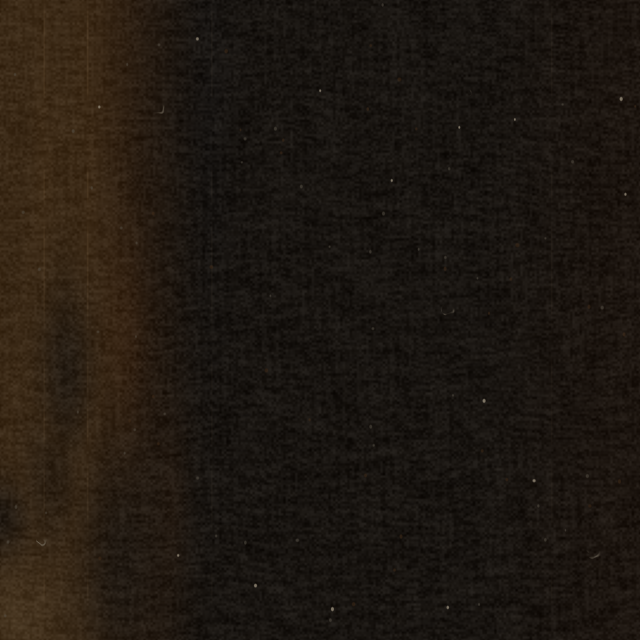
A WebGL 1 fragment shader for this texture:

```glsl
precision highp float;
// Dark woven cloth with a worn amber band down its left side.
// Soft gradients and shadow pools set the tone; stretched noise makes
// the threads, and hashed grids scatter pale dust, rust flecks and fibres.
uniform vec2 u_resolution;

const vec3 CLOTH = vec3(0.094, 0.079, 0.064);
const vec3 AMBER = vec3(0.232, 0.163, 0.088);
const vec3 RUST = vec3(0.188, 0.124, 0.068);
const vec3 OCHRE = vec3(0.285, 0.215, 0.130);
const vec3 SHADE = vec3(0.112, 0.091, 0.070);
const vec3 DUST = vec3(0.56, 0.52, 0.45);
const vec3 WARM_EDGE = vec3(0.016, 0.003, -0.004);
const vec4 SCRATCH_X = vec4(0.069, 0.137, 0.331, 0.862);
const vec4 SCRATCH_GAIN = vec4(0.040, 0.046, 0.030, 0.028);
const float WEAVE_GAIN = 0.046;
const float GRAIN_GAIN = 0.066;
const float DUST_CELLS = 9.0;
const float FLECK_CELLS = 22.0;
const float FIBRE_CELLS = 9.0;

float hash(vec2 p) {
  return fract(sin(dot(p, vec2(127.1, 311.7))) * 43758.5453);
}

float noise(vec2 p) {
  vec2 i = floor(p);
  vec2 f = fract(p);
  f = f * f * (3.0 - 2.0 * f);
  return mix(mix(hash(i), hash(i + vec2(1.0, 0.0)), f.x),
             mix(hash(i + vec2(0.0, 1.0)), hash(i + vec2(1.0, 1.0)), f.x), f.y);
}

float fbm(vec2 p) {
  float sum = 0.0;
  float amp = 0.5;
  for (int i = 0; i < 4; i++) {
    sum += amp * noise(p);
    p = p * 2.03 + 17.3;
    amp *= 0.5;
  }
  return sum;
}

// Soft elliptical pool, one at its centre.
float pool(vec2 p, vec2 centre, vec2 radius) {
  vec2 d = (p - centre) / radius;
  return exp(-dot(d, d));
}

// Amber band, its rusty inner side and the shadows that break it up.
vec3 stainedCloth(vec2 p) {
  float wobble = (fbm(p * vec2(5.0, 4.0)) - 0.47) * 0.025;
  float x = p.x + wobble;
  float streak = fbm(vec2(p.x * 30.0, p.y * 2.5)) - 0.47;
  float band = 1.0 - smoothstep(0.15, 0.335, x);
  vec3 stain = mix(AMBER, RUST, smoothstep(0.11, 0.25, x));
  stain = mix(stain, OCHRE, 0.85 * pool(p, vec2(0.01, 0.02), vec2(0.09, 0.10)));
  stain *= 1.0 + 0.16 * streak;

  vec3 col = mix(CLOTH, stain, band);
  float shadow = 0.70 * pool(p, vec2(0.105, 0.42), vec2(0.042, 0.13));
  shadow = max(shadow, 0.80 * pool(p, vec2(0.0, 0.19), vec2(0.045, 0.06)));
  shadow = max(shadow, 0.95 * pool(p, vec2(0.205, 0.12), vec2(0.075, 0.20)));
  shadow = max(shadow, 0.45 * pool(p, vec2(0.08, 0.25), vec2(0.045, 0.11)));
  col = mix(col, SHADE, shadow * band);
  col += vec3(0.022, 0.011, 0.003) * pool(p, vec2(0.272, 0.23), vec2(0.022, 0.14));
  col += vec3(0.018, 0.005, -0.002) * pool(p, vec2(0.20, 0.47), vec2(0.035, 0.15));

  // Cool seam beside the band, and a faint warm right side
  col += vec3(-0.003, 0.000, 0.005) * pool(p, vec2(0.325, 0.82), vec2(0.035, 0.30));
  col += WARM_EDGE * smoothstep(0.72, 1.0, p.x + wobble);
  return col;
}

// Wavering cross threads with fainter upright ones.
float weave(vec2 p) {
  float bend = noise(p * vec2(9.0, 7.0)) * 0.022;
  float across = noise(vec2(p.x * 42.0, (p.y + bend) * 190.0)) - 0.5;
  float upright = noise(vec2(p.x * 180.0, p.y * 26.0)) - 0.5;
  return across + 0.5 * upright;
}

// One random point in some cells, softened by a pixel.
float spots(vec2 p, float cells, float share, float radius, float seed, float px) {
  vec2 id = floor(p * cells);
  vec2 home = 0.15 + 0.7 * vec2(hash(id + seed), hash(id + seed + 41.0));
  vec2 d = (p * cells - id - home) / cells;
  d.x *= 1.0 + 0.5 * hash(id + seed + 9.0);
  float r = radius * mix(0.55, 1.0, hash(id + seed + 5.0));
  float shown = step(1.0 - share, hash(id + seed + 73.0));
  return shown * (1.0 - smoothstep(r - px, r + px, length(d)));
}

// Small curled fibres with frayed, lopsided outlines.
float fibres(vec2 p, float px) {
  vec2 id = floor(p * FIBRE_CELLS);
  vec2 home = 0.2 + 0.6 * vec2(hash(id + 3.7), hash(id + 8.1));
  vec2 d = (p * FIBRE_CELLS - id - home) / FIBRE_CELLS;
  d += 0.006 * (vec2(noise(p * 120.0), noise(p * 120.0 + 31.0)) - 0.5);
  float ring = abs(length(d) - mix(0.005, 0.010, hash(id + 6.3)));
  float lower = 1.0 - smoothstep(-0.003, 0.005, d.y);
  float shown = step(0.86, hash(id + 21.9));
  return shown * lower * (1.0 - smoothstep(0.0, 0.001 + px, ring));
}

void main() {
  vec2 p = gl_FragCoord.xy / u_resolution;
  float px = 1.0 / min(u_resolution.x, u_resolution.y);
  vec3 col = stainedCloth(p);

  // Cloth texture
  col += WEAVE_GAIN * weave(p) * vec3(1.0, 0.96, 0.88);
  col += GRAIN_GAIN * (noise(p * 270.0) - 0.5);
  col += 0.012 * (fbm(p * 26.0) - 0.47);

  // Long upright scratches, worn away in places
  vec4 line = 1.0 - smoothstep(vec4(0.0), vec4(0.0008 + px), abs(p.x - SCRATCH_X));
  float wear = smoothstep(0.15, 0.7, noise(vec2(3.0, p.y * 24.0)));
  col += dot(line, SCRATCH_GAIN) * wear * vec3(1.0, 0.85, 0.65);

  // Dust, flecks and fibres
  float patchy = smoothstep(0.2, 0.8, noise(p * 150.0));
  col = mix(col, DUST, 0.85 * spots(p, DUST_CELLS, 0.17, 0.0034, 2.0, px));
  col = mix(col, DUST * 0.6, 0.55 * spots(p, FLECK_CELLS, 0.10, 0.0030, 14.0, px));
  col = mix(col, RUST * 1.4, 0.50 * spots(p, FLECK_CELLS, 0.10, 0.0034, 57.0, px));
  col = mix(col, DUST * 0.8, 0.70 * patchy * fibres(p, px));

  gl_FragColor = vec4(clamp(col, 0.0, 1.0), 1.0);
}
```
